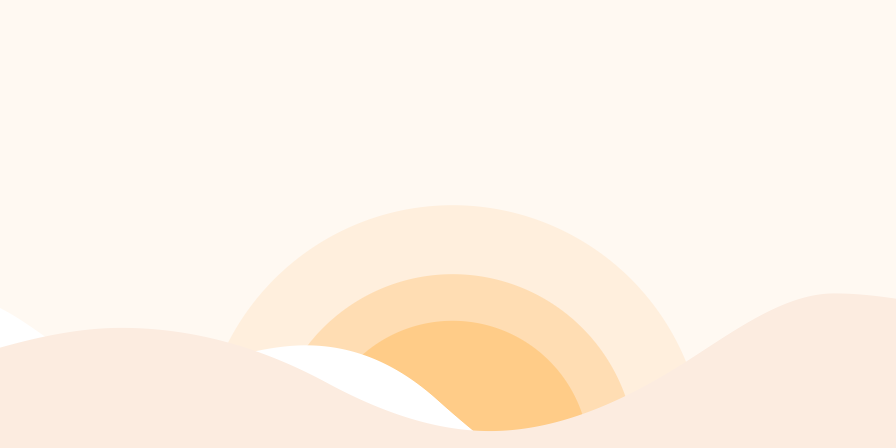
Reproduce this background procedurally as a Shadertoy shader.

```glsl
// A ringed pastel sun setting behind smooth, pale hills.

// Antialiased fill: 1 inside (negative distance), 0 outside.
float fill(float dist) {
    return clamp(0.5 - dist * iResolution.y, 0.0, 1.0);
}

// Cubic span between two knots, each given as (x, height, slope).
float span(float x, vec3 a, vec3 b) {
    float width = b.x - a.x;
    float t = clamp((x - a.x) / width, 0.0, 1.0);
    float s = 1.0 - t;
    return mix(a.y, b.y, t * t * (3.0 - 2.0 * t))
         + width * t * s * (s * a.z - t * b.z);
}

// Height of the white hill, which dips behind the front one.
float whiteHill(float x) {
    vec3 valley = vec3(0.2865, 0.1615, 0.0);
    vec3 crest = vec3(0.6823, 0.2292, 0.0);
    vec3 slope = vec3(0.9766, 0.1068, -0.9);
    if (x < valley.x) return span(x, vec3(0.0, 0.3125, -0.5), valley);
    if (x < crest.x) return span(x, valley, crest);
    if (x < slope.x) return span(x, crest, slope);
    return span(x, slope, vec3(1.0938, 0.0078, -0.8));
}

// Height of the front hill: a left crest, a dip and a right crest.
float frontHill(float x) {
    vec3 leftCrest = vec3(0.2708, 0.2682, 0.0);
    vec3 descent = vec3(0.7292, 0.1458, -0.54);
    vec3 dip = vec3(1.0938, 0.0378, 0.0);
    vec3 ascent = vec3(1.5313, 0.1927, 0.64);
    vec3 rightCrest = vec3(1.862, 0.3451, 0.0);
    if (x < leftCrest.x) return span(x, vec3(0.0, 0.224, 0.28), leftCrest);
    if (x < descent.x) return span(x, leftCrest, descent);
    if (x < dip.x) return span(x, descent, dip);
    if (x < ascent.x) return span(x, dip, ascent);
    if (x < rightCrest.x) return span(x, ascent, rightCrest);
    return span(x, rightCrest, vec3(2.0, 0.3333, -0.15));
}

void mainImage(out vec4 fragColor, in vec2 fragCoord) {
    // One unit is the canvas height.
    vec2 p = fragCoord / iResolution.y;

    // Sky
    vec3 color = vec3(1.0, 0.977, 0.95);

    // Sun: two halos and a core
    float sunDist = length(p - vec2(1.0104, -0.021));
    color = mix(color, vec3(1.0, 0.937, 0.867), fill(sunDist - 0.563));
    color = mix(color, vec3(1.0, 0.867, 0.702), fill(sunDist - 0.409));
    color = mix(color, vec3(1.0, 0.8, 0.533), fill(sunDist - 0.305));

    // Hills, back to front
    color = mix(color, vec3(1.0), fill(p.y - whiteHill(p.x)));
    color = mix(color, vec3(0.988, 0.925, 0.88), fill(p.y - frontHill(p.x)));

    fragColor = vec4(color, 1.0);
}
```
